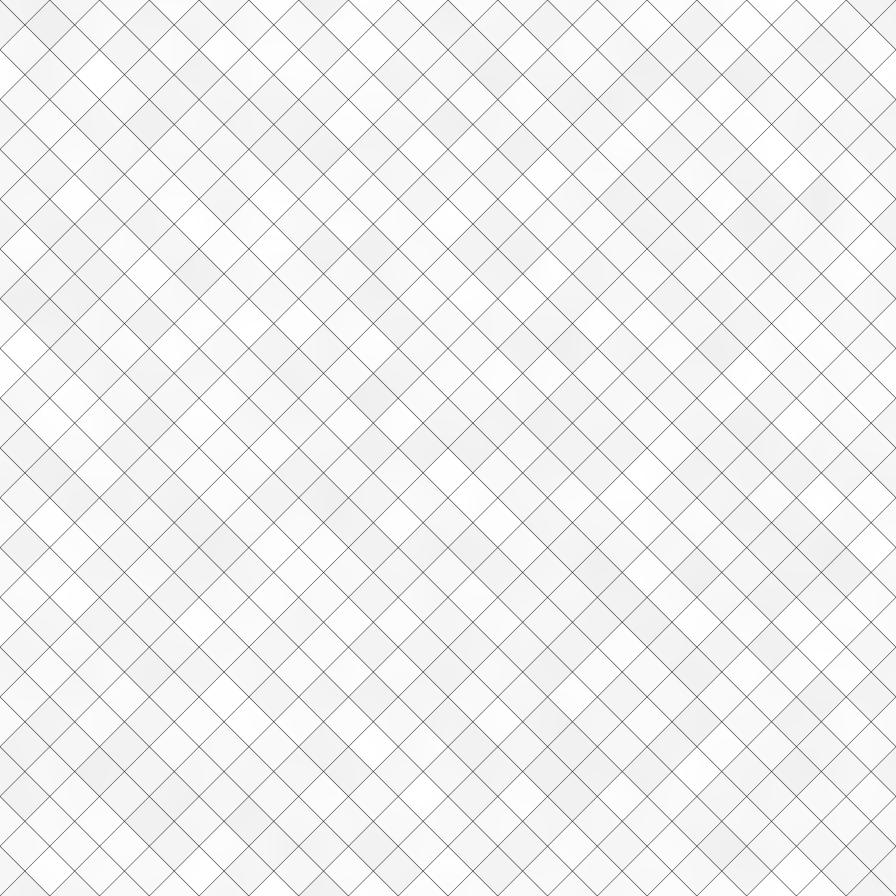
Write a Shadertoy shader that draws this pattern.

```glsl
const float REPEATS = 18.0;

float hash(vec2 cell, uint seed) {
    uvec2 q = uvec2(cell) * uvec2(1597u, 3812u) + seed * 7919u;
    uint n = (q.x ^ (q.y >> 1)) * 74779u + q.y;
    n = (n ^ (n >> 15)) * 73244u + 911u * q.x;
    n = (n ^ (n >> 13)) * 12713u;
    return float((n ^ (n >> 16)) & 65535u) / 65535.0;
}

// Value noise that wraps after a whole number of cells
float wrappedNoise(vec2 p, vec2 period) {
    vec2 i = floor(p), f = fract(p);
    f = f * f * (3.0 - 2.0 * f);
    vec2 lo = mod(i, period), hi = mod(i + 1.0, period);
    return mix(mix(hash(lo, 5u), hash(vec2(hi.x, lo.y), 5u), f.x),
               mix(hash(vec2(lo.x, hi.y), 5u), hash(hi, 5u), f.x), f.y);
}

// Integral of a tent filter, the footprint of a square pixel along its diagonal
vec2 tentIntegral(vec2 t) {
    t = clamp(t, -1.0, 1.0);
    return 0.5 + t - 0.5 * t * abs(t);
}

void mainImage(out vec4 fragColor, in vec2 fragCoord) {
    vec2 uv = fragCoord / iResolution.xy;
    vec2 p = uv * REPEATS;
    vec2 diagonal = vec2(p.x + p.y, p.x - p.y);

    // Tile identity: twice its centre, wrapped across the canvas
    vec2 k = floor(diagonal);
    vec2 tile = mod(vec2(k.x + k.y + 1.0, k.x - k.y), 2.0 * REPEATS);

    // Flat random tint, a faint slope inside each tile and a soft drift over all
    float shade = mix(0.943, 0.997, hash(tile, 1u));
    vec2 slope = vec2(hash(tile, 2u), hash(tile, 3u)) - 0.5;
    shade += 0.012 * dot(slope, fract(diagonal) - 0.5);
    shade += 0.012 * (wrappedNoise(uv * vec2(24.0, 16.0), vec2(24.0, 16.0)) - 0.5);

    // Hairline joints, the falling diagonals slightly heavier
    vec2 dist = (fract(diagonal + 0.5) - 0.5) * 0.7071;
    float footprint = 0.7071 * REPEATS / iResolution.x;
    vec2 halfWidth = vec2(0.0054, 0.0046);
    vec2 cover = tentIntegral((dist + halfWidth) / footprint)
               - tentIntegral((dist - halfWidth) / footprint);
    float joint = 1.0 - (1.0 - cover.x) * (1.0 - cover.y);

    fragColor = vec4(vec3(mix(min(shade, 1.0), 0.1, joint)), 1.0);
}
```
